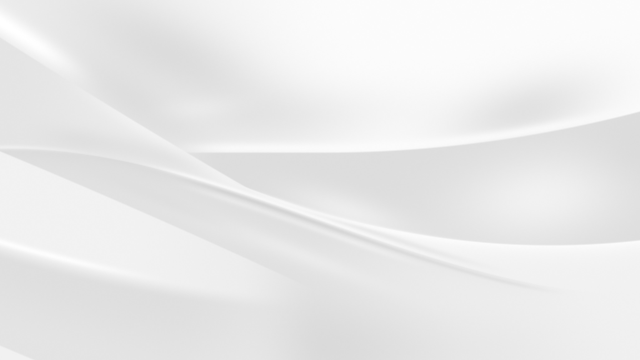
A WebGL 1 fragment shader for this background:

```glsl
precision highp float;
// Soft white satin: overlapping pale sheets with curved, softly lit folds.

uniform vec2 u_resolution;

#define EDGE_SOFT 0.0035
#define WHITE 0.985
#define PALE 0.945
#define SILVER 0.865
#define GRAIN 0.004

// Coverage of the sheet that hangs below a curve; d is the height above it.
float below(float d) {
  return 1.0 - smoothstep(-EDGE_SOFT, EDGE_SOFT, d);
}

// Soft line of the given half width.
float ridge(float d, float width) {
  return exp(-d * d / (width * width));
}

// Shade that starts at a curve and fades away beneath it.
float under(float d, float depth) {
  return below(d) * exp(min(-d, 0.0) / depth) * exp(-max(-d, 0.0) / depth);
}

// Elliptical glow, tilted by an angle.
float glow(vec2 p, vec2 center, vec2 radius, float angle) {
  vec2 q = p - center;
  float c = cos(angle), s = sin(angle);
  q = vec2(c * q.x + s * q.y, c * q.y - s * q.x) / radius;
  return exp(-dot(q, q));
}

// Fades in between a and b, then out between c and d.
float span(float x, float a, float b, float c, float d) {
  return smoothstep(a, b, x) * (1.0 - smoothstep(c, d, x));
}

float hash(vec2 p) {
  return fract(sin(dot(p, vec2(12.99, 78.23))) * 43758.5);
}

void main() {
  vec2 p = gl_FragCoord.xy / u_resolution.y;
  p.x *= 1.7778 * u_resolution.y / u_resolution.x;
  float x = p.x;

  // Heights above the main fold curves
  float bend = max(x - 0.9, 0.0);
  float arc = p.y - (0.576 + 0.148 * bend * bend);
  float diagonal = p.y - (0.896 - 0.64 * x + 0.045 * x * x);
  float sweep = p.y - (0.319 + 0.225 * (x - 1.53) * (x - 1.53));
  float ribbon = p.y - (0.588 + x * (0.021 + x * (-0.409 + 0.151 * x)));
  float e = x - 0.255;
  float flap = p.y - (0.472 - 0.43 * e - 0.03 * e * e);
  float hem = p.y - (0.324 - 0.29 * x + 0.13 * x * x);

  // Upper sheet with its soft hollows
  float tone = mix(0.925, WHITE, smoothstep(0.4, 1.1, x + 0.5 * (p.y - 0.7)));
  tone -= 0.070 * glow(p, vec2(0.50, 0.84), vec2(0.30, 0.10), -0.45);
  tone -= 0.050 * glow(p, vec2(0.36, 0.72), vec2(0.22, 0.07), -0.60);
  tone -= 0.040 * glow(p, vec2(0.85, 0.68), vec2(0.32, 0.08), 0.05);
  tone -= 0.100 * glow(p, vec2(1.46, 0.69), vec2(0.22, 0.09), 0.28);
  tone += 0.025 * glow(p, vec2(0.56, 0.70), vec2(0.12, 0.03), 0.10);
  tone += 0.080 * ridge(diagonal - 0.045, 0.035) * (1.0 - smoothstep(0.10, 0.30, x));

  // Bright rim above the arc
  float rim = span(x, 0.45, 0.65, 1.50, 1.85);
  tone = mix(tone, WHITE, 0.85 * rim * ridge(arc - 0.012, 0.016));

  // Middle sheet
  float middle = SILVER;
  middle += 0.080 * glow(p, vec2(1.50, 0.45), vec2(0.24, 0.12), 0.15);
  middle += 0.065 * glow(p, vec2(0.97, 0.41), vec2(0.17, 0.045), -0.30);
  middle -= 0.015 * glow(p, vec2(1.75, 0.56), vec2(0.13, 0.09), 0.0);
  tone = mix(tone, middle, below(arc) * smoothstep(0.40, 0.62, x));

  // Left sheet beneath the diagonal
  float left = mix(0.895, 0.925, smoothstep(0.0, 0.45, x));
  left -= 0.035 * ridge(ribbon - 0.035, 0.035) * span(x, 0.05, 0.25, 0.45, 0.65);
  left += 0.025 * ridge(diagonal, 0.03) * smoothstep(0.1, 0.4, x);
  tone = mix(tone, left, below(diagonal));

  // Pale sheet under the long sweep
  float lower = mix(0.91, PALE, smoothstep(0.75, 1.25, x));
  lower += 0.045 * under(sweep, 0.025);
  lower -= 0.040 * ridge(ribbon - 0.018, 0.009) * span(x, 0.70, 0.85, 1.15, 1.45);
  tone = mix(tone, lower, below(sweep) * smoothstep(0.60, 0.70, x));

  // Lower drape with broad, sheared pleats
  float drape = mix(0.885, 0.935, smoothstep(0.75, 1.35, x));
  drape -= 0.030 * under(ribbon, 0.035) * (1.0 - smoothstep(1.2, 1.7, x));
  drape += 0.050 * glow(p, vec2(0.75, 0.32), vec2(0.26, 0.025), -0.36);
  drape += 0.040 * ridge(ribbon + 0.030, 0.009) * span(x, 0.45, 0.65, 0.95, 1.25);
  drape -= 0.025 * glow(p, vec2(0.62, 0.37), vec2(0.28, 0.020), -0.40);
  drape -= 0.030 * glow(p, vec2(0.85, 0.05), vec2(0.42, 0.13), 0.0);
  tone = mix(tone, drape, below(ribbon) * (1.0 - smoothstep(1.4, 1.75, x)));
  tone -= 0.022 * glow(p, vec2(1.2, 0.0), vec2(0.5, 0.12), 0.0);

  // Light flap in the lower left
  float flapTone = 0.947 - 0.02 * smoothstep(0.3, 0.8, x);
  tone = mix(tone, flapTone, below(flap) * (1.0 - smoothstep(0.65, 0.90, x)));

  // Hem: a lit line above a shaded fall
  float hemFade = 1.0 - smoothstep(0.45, 1.05, x);
  float fall = 0.872 + 0.02 * smoothstep(0.05, 0.25, -hem);
  float fallMask = 1.0 - smoothstep(-0.045, 0.005, hem);
  tone = mix(tone, fall, fallMask * hemFade);
  tone += 0.045 * ridge(hem - 0.004, 0.010) * (1.0 - smoothstep(0.15, 0.50, x));
  float corner = p.y - (0.04 - 0.42 * x);
  tone = mix(tone, PALE, below(corner));

  // Fine highlights along the crossing folds
  float crest = span(x, 0.35, 0.55, 0.90, 1.35) + 0.6 * (1.0 - smoothstep(0.0, 0.35, x));
  tone = mix(tone, WHITE, 0.75 * crest * ridge(ribbon - 0.002, 0.007));
  float sweepCrest = span(x, 0.68, 0.80, 1.10, 1.40);
  tone = mix(tone, WHITE, 0.70 * sweepCrest * ridge(sweep + 0.005, 0.007));
  tone -= 0.035 * ridge(ribbon + 0.012, 0.006) * span(x, 0.45, 0.65, 1.40, 1.60);

  // Faint grain keeps the gradients smooth
  tone += GRAIN * (hash(floor(p * 288.0)) - 0.5);
  gl_FragColor = vec4(vec3(clamp(tone, 0.0, 1.0)), 1.0);
}
```
